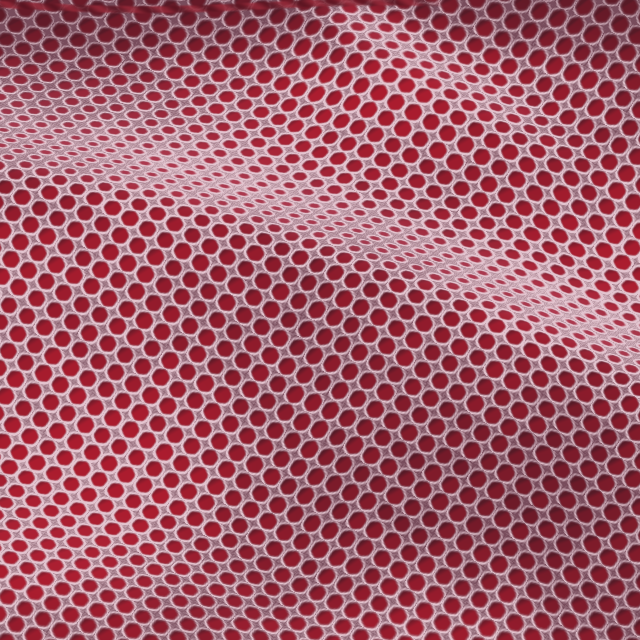
Write a WebGL 2 fragment shader that draws this texture.

```glsl
#version 300 es
precision highp float;
// Pale knitted mesh with staggered round holes, lying in folds over red cloth.
// Folds squeeze the plane with tanh steps; a skewed lattice then repeats one
// hole with its yarn rim, and broad gradients light the fabric.
uniform vec2 u_resolution;
out vec4 fragColor;

const float PITCH = 0.0325; // spacing of neighbouring holes

float hash(vec2 cell) {
    return fract(sin(dot(cell, vec2(127.1, 311.7))) * 43758.5);
}

float bump(float d, float width) {
    return exp(-d * d / (width * width));
}

// Height above the main crease, which bends down to the right
float creaseHeight(vec2 p) {
    return p.y - (0.776 - 0.17 * p.x - 0.161 * p.x * p.x);
}

// Height above the smaller fold at the upper right
float upperHeight(vec2 p) {
    return p.y - (0.97 - 0.57 * (p.x - 0.55));
}

float upperWeight(float x) {
    return smoothstep(0.42, 0.6, x) * (1.0 - smoothstep(0.78, 0.98, x));
}

// Flatten the folded sheet: steep steps pack the rows tightly
vec2 unfold(vec2 p) {
    float left = 1.0 - smoothstep(0.25, 0.7, p.x);
    float crease = creaseHeight(p);
    vec2 q = p;
    q.y += 0.055 * tanh((crease - 0.005) / 0.034);
    q.y += 0.026 * tanh((crease - 0.06) / 0.06);
    q.y += 0.030 * upperWeight(p.x) * tanh(upperHeight(p) / 0.035);
    q.y += 0.036 * left * tanh((p.y - 0.86 + 0.1 * p.x) / 0.08);
    q.y += 0.034 * left * tanh((p.y - 0.19 + 0.35 * p.x) / 0.08);
    q += 0.0025 * sin(vec2(11.0, 9.0) * p.yx + vec2(0.4, 1.7));
    return q;
}

void main() {
    vec2 p = gl_FragCoord.xy / u_resolution;
    float pixel = 1.0 / min(u_resolution.x, u_resolution.y);

    // Fabric coordinates and how strongly they are squeezed here
    vec2 q = unfold(p) - unfold(vec2(0.452, 0.5));
    vec2 qx = unfold(p + vec2(0.001, 0.0)) - unfold(p);
    vec2 qy = unfold(p + vec2(0.0, 0.001)) - unfold(p);
    float density = abs(qx.x * qy.y - qx.y * qy.x) * 1e6;
    float packed = smoothstep(1.0, 2.6, density);

    // Skewed lattice of holes
    mat2 lattice = mat2(0.0273, -0.0181, 0.0156, 0.0269);
    vec2 grid = inverse(lattice) * q;
    vec2 cell = floor(grid + 0.5);
    vec2 local = lattice * (grid - cell) / PITCH;
    float vary = hash(cell) - 0.5;
    local += 0.05 * (vec2(hash(cell + 7.0), hash(cell + 19.0)) - 0.5);

    // Rounded six-sided hole, narrower where the rows are packed
    float angle = atan(local.y, local.x);
    float radius = mix(0.385, 0.24, packed) + 0.04 * vary;
    float edge = length(local) - radius * (1.0 + 0.03 * cos(6.0 * angle + 0.6));

    // Focus is softer towards the top and bottom
    float blur = 0.04 + 0.04 * smoothstep(0.3, 0.5, abs(p.y - 0.5));
    float soft = blur + 0.6 * pixel * density / PITCH;

    // Broad light and shade over the folds
    float ridge = bump(creaseHeight(p) - 0.02, 0.075);
    float upper = upperWeight(p.x) * bump(upperHeight(p), 0.05);
    float shade = 0.16 * sin(5.0 * p.x + 7.0 * p.y - 1.2)
                + 0.10 * sin(13.0 * p.y - 6.0 * p.x);
    shade -= 0.55 * smoothstep(0.85, 1.0, p.y) * (1.0 - upper);
    shade -= 0.30 * bump(length(p - vec2(0.45, 0.26)), 0.2);
    shade -= 0.25 * bump(length(p - vec2(0.95, 0.1)), 0.25);
    shade += 0.25 * bump(length(p - vec2(0.3, 0.57)), 0.25);
    shade += 0.30 * bump(length(p - vec2(0.04, 0.16)), 0.22);

    // Red cloth below, shadowed under the upper left rim of each hole
    float underRim = smoothstep(0.05, 0.38, dot(local, vec2(-0.5, 0.85)));
    float clothLight = 0.70 + 0.9 * shade - 0.55 * underRim + 0.2 * vary;
    vec3 cloth = mix(vec3(0.34, 0.10, 0.15), vec3(0.67, 0.11, 0.18),
                     clamp(clothLight, 0.0, 1.0));
    cloth = mix(cloth, vec3(0.70, 0.27, 0.36), 0.7 * packed);

    // Yarn: a bright rim, mauve gaps between rims and twisted fibres
    float rim = bump(edge - 0.085, 0.075);
    float facing = 0.80 + 0.20 * sin(angle - 2.5);
    float fibre = sin(13.0 * angle + 42.0 * edge + 6.0 * vary);
    float grain = sin(610.0 * q.x + 370.0 * q.y) * sin(450.0 * q.x - 730.0 * q.y);
    float glow = 0.25 + 0.80 * rim * facing + 0.08 * fibre + 0.07 * grain;
    glow += 0.7 * shade + 0.42 * ridge + 0.25 * upper + 0.12 * vary;
    vec3 yarn = mix(vec3(0.47, 0.30, 0.36), vec3(0.89, 0.77, 0.81),
                    clamp(glow, 0.0, 1.0));

    vec3 color = mix(cloth, yarn, smoothstep(-soft, soft, edge));

    // Rolled red hem along part of the top, with slanted stitches
    float hem = p.y - 0.991 - 0.006 * sin(8.5 * p.x + 2.8);
    float hemMask = (1.0 - smoothstep(0.003, 0.008, abs(hem)))
                  * (1.0 - smoothstep(0.62, 0.72, p.x));
    float stitch = 0.5 + 0.5 * sin(130.0 * p.x + 200.0 * hem);
    vec3 hemColor = mix(vec3(0.36, 0.08, 0.13), vec3(0.58, 0.16, 0.22), stitch);
    color = mix(color, hemColor, 0.85 * hemMask);

    fragColor = vec4(color, 1.0);
}
```
